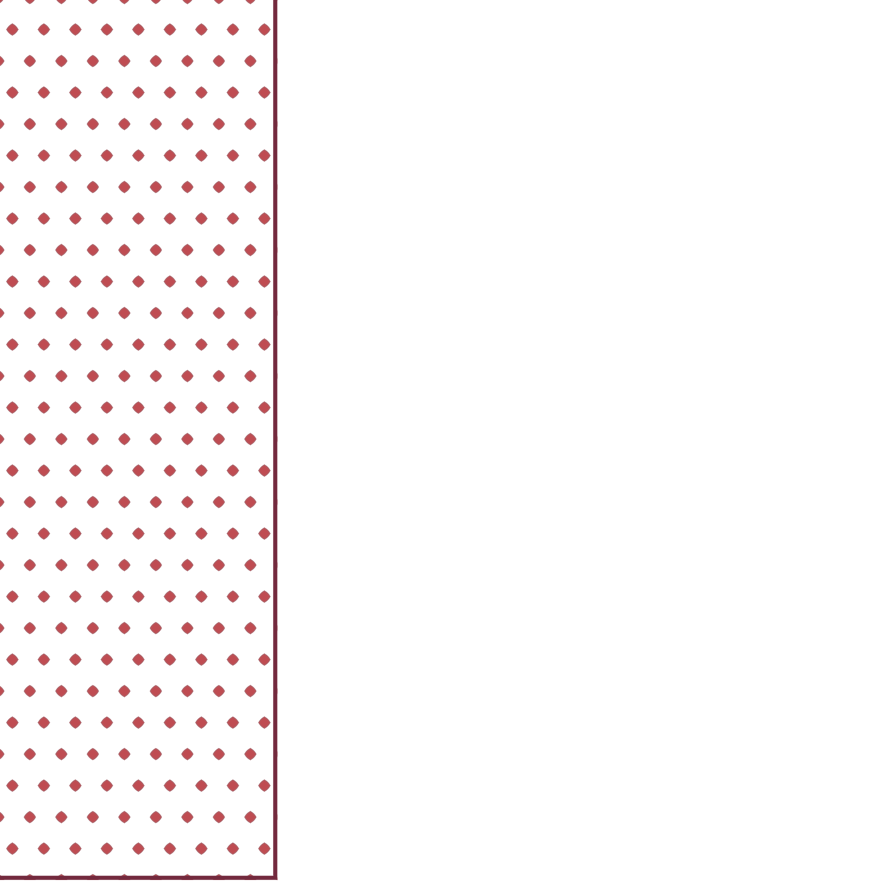
Reproduce this pattern procedurally as a Shadertoy shader.

```glsl
// Staggered red diamond dots in a panel with a thin maroon border, on white.

const vec3 PAPER = vec3(1.0);
const vec3 DOT_COLOR = vec3(0.75, 0.30, 0.32);
const vec3 DOT_RIM = vec3(0.62, 0.40, 0.43);
const vec3 BORDER_COLOR = vec3(0.45, 0.16, 0.24);

const float PITCH = 0.03516;                // dot and row spacing
const vec2 FIRST_DOT = vec2(0.0138, 0.0529); // a dot of the lowest full row
const float ROW_SHIFT = 0.555;              // odd row offset, in pitches
const float DOT_RADIUS = 0.0062;
const float ROUNDNESS = 0.45;               // 0 = diamond, 1 = circle
const vec2 PANEL_CORNER = vec2(0.3095, 0.0180); // lower right, outer edge
const float BORDER_WIDTH = 0.0046;
const float SOFTNESS = 0.0009;

// Signed distance to the nearest dot of the staggered grid
float dotDistance(vec2 p) {
    vec2 grid = (p - FIRST_DOT) / PITCH;
    float row = floor(grid.y + 0.5);
    grid.x -= ROW_SHIFT * mod(row, 2.0);
    vec2 q = abs(vec2(fract(grid.x + 0.5) - 0.5, grid.y - row)) * PITCH;
    float diamond = (q.x + q.y) * 0.84;
    return mix(diamond, length(q), ROUNDNESS) - DOT_RADIUS;
}

// Signed distance to the panel, open at the left and top
float panelDistance(vec2 p) {
    return max(p.x - PANEL_CORNER.x, PANEL_CORNER.y - p.y);
}

float coverage(float d, float blur) {
    return 1.0 - smoothstep(-blur, blur, d);
}

void mainImage(out vec4 fragColor, in vec2 fragCoord) {
    vec2 p = fragCoord / iResolution.xy;
    float blur = max(SOFTNESS, 0.75 / iResolution.y);

    float panel = panelDistance(p);
    float inside = coverage(panel, blur);
    float d = dotDistance(p);

    // Dots with a slightly greyer rim
    vec3 ink = mix(DOT_COLOR, DOT_RIM, smoothstep(-0.0022, 0.0008, d));
    vec3 color = mix(PAPER, ink, coverage(d, blur) * inside);

    // Border along the right and bottom
    float border = abs(panel + 0.5 * BORDER_WIDTH) - 0.5 * BORDER_WIDTH;
    color = mix(color, BORDER_COLOR, coverage(border, blur));

    fragColor = vec4(color, 1.0);
}
```
